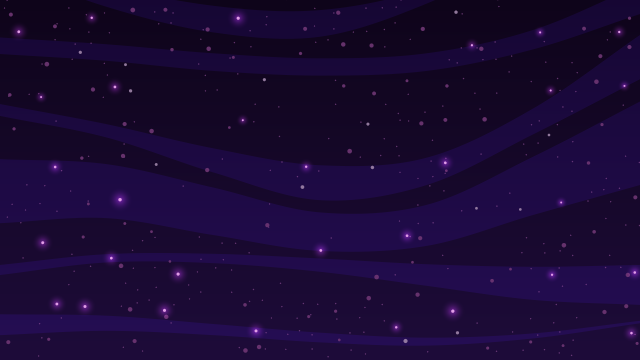
A Shadertoy shader for this background:

```glsl
// Night sky of violet ribbons over a dark vertical gradient, sprinkled with pink stars.
// Each ribbon lies between two splines through seven evenly spaced depths;
// the stars are jittered, hash-selected dots on grids of several sizes.

// Integer hash: three random values in 0..1 for a grid cell and a layer seed.
vec3 hash3(vec2 cell, uint seed) {
    uvec3 v = uvec3(uvec2(cell), seed) * 1664525u + 1013904223u;
    v.x += v.y * v.z; v.y += v.z * v.x; v.z += v.x * v.y;
    v ^= v >> 16u;
    v.x += v.y * v.z; v.y += v.z * v.x; v.z += v.x * v.y;
    return vec3(v >> 8u) / 16777216.0;
}

// Catmull-Rom curve across the canvas; knots are percent of height below the top.
float curve(float across, float k[7]) {
    float s = clamp(across, 0.0, 0.9999) * 6.0;
    int i = int(s);
    float t = s - float(i);
    float b = k[i], c = k[i + 1];
    float a = i > 0 ? k[max(i - 1, 0)] : 2.0 * b - c;
    float d = i < 5 ? k[min(i + 2, 6)] : 2.0 * c - b;
    float y = b + 0.5 * t * (c - a + t * (2.0 * a - 5.0 * b + 4.0 * c - d
            + t * (3.0 * (b - c) + d - a)));
    return y / 100.0;
}

// Smooth coverage of the strip between two curves.
float ribbon(vec2 q, float pixel, float upper[7], float lower[7]) {
    float top = curve(q.x, upper), bottom = curve(q.x, lower);
    return clamp((q.y - top) / pixel + 0.5, 0.0, 1.0)
         * clamp((bottom - q.y) / pixel + 0.5, 0.0, 1.0);
}

float disc(float dist, float radius, float pixel) {
    return clamp((radius - dist) / pixel + 0.5, 0.0, 1.0);
}

// Distance to the jittered star in this cell; pick is the cell's random choice.
float starDistance(vec2 p, float size, uint seed, out float pick) {
    vec2 cell = floor(p / size);
    vec3 h = hash3(cell, seed);
    pick = h.z;
    return length(p - (cell + 0.18 + 0.64 * h.xy) * size);
}

void mainImage(out vec4 fragColor, in vec2 fragCoord) {
    float pixel = 1.0 / iResolution.y;
    vec2 p = fragCoord * pixel;
    vec2 q = vec2(fragCoord.x / iResolution.x, 1.0 - p.y);

    // Ribbons, from top to bottom
    float cover = ribbon(q, pixel,
        float[7](-16.0, -4.5, 1.6, 2.8, -3.2, -16.0, -32.0),
        float[7](-9.0, 1.9, 9.0, 10.2, 1.0, -14.0, -30.0));
    cover = max(cover, ribbon(q, pixel,
        float[7](10.4, 12.3, 14.8, 16.2, 14.8, 8.3, -4.2),
        float[7](15.0, 16.9, 19.7, 21.0, 19.7, 13.7, 3.9)));
    cover = max(cover, ribbon(q, pixel,
        float[7](28.9, 34.5, 41.2, 45.9, 43.8, 30.1, 9.7),
        float[7](32.2, 38.2, 47.9, 55.6, 51.4, 37.3, 22.0)));
    cover = max(cover, ribbon(q, pixel,
        float[7](44.2, 45.6, 52.1, 59.0, 56.9, 43.5, 28.2),
        float[7](62.0, 60.6, 65.3, 69.7, 68.3, 59.7, 51.4)));
    cover = max(cover, ribbon(q, pixel,
        float[7](73.6, 70.6, 70.5, 71.8, 73.4, 74.1, 73.6),
        float[7](76.4, 72.9, 73.1, 75.5, 79.4, 83.3, 84.7)));
    cover = max(cover, ribbon(q, pixel,
        float[7](87.3, 87.7, 90.0, 92.4, 93.8, 92.6, 89.1),
        float[7](93.1, 91.9, 93.1, 95.1, 96.0, 94.0, 89.8)));

    vec3 sky = mix(vec3(0.055, 0.015, 0.10), vec3(0.115, 0.045, 0.225), q.y);
    vec3 violet = mix(vec3(0.085, 0.025, 0.20), vec3(0.145, 0.052, 0.33), q.y);
    vec3 color = mix(sky, violet, cover);

    // Fine dust, denser in some patches
    float pick;
    float dist = starDistance(p, 0.045, 3u, pick);
    float density = 0.15 + 0.4 * step(0.65, hash3(floor(p / 0.18), 7u).x);
    color = mix(color, vec3(0.55, 0.30, 0.58),
        0.65 * step(pick, density) * disc(dist, 0.0018, pixel));

    // Pink dots, a few of them pale
    dist = starDistance(p, 0.1, 11u, pick);
    vec3 dotColor = pick < 0.09 ? vec3(0.62, 0.52, 0.66) : vec3(0.43, 0.21, 0.45);
    color = mix(color, dotColor,
        0.9 * step(pick, 0.5) * disc(dist, 0.0035 + 0.003 * fract(pick * 17.0), pixel));

    // Glowing stars, more frequent towards the sides
    dist = starDistance(p, 0.2, 23u, pick);
    float side = smoothstep(0.2, 0.9, abs(2.0 * q.x - 1.0));
    float lit = step(pick, 0.32 + 0.3 * side);
    float reach = 0.018 + 0.018 * fract(pick * 13.0);
    float halo = pow(max(1.0 - dist / reach, 0.0), 2.0);
    color += lit * halo * vec3(0.36, 0.10, 0.42);
    color = mix(color, vec3(0.88, 0.62, 0.90), lit * disc(dist, 0.13 * reach, pixel));

    fragColor = vec4(color, 1.0);
}
```
